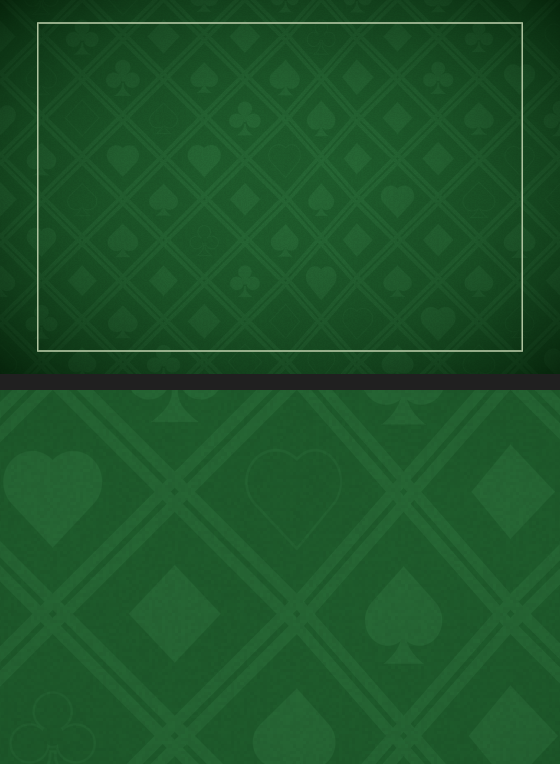
Top, the full canvas; bottom, a detail of the centre.
Write a WebGL 1 fragment shader that draws this pattern.

```glsl
precision highp float;
// Green card-table cloth: a diagonal lattice of double stripes whose diamond
// cells each hold a faint suit pip, picked, sized and filled by a hash.
// A vignette, cloth grain and a thin pale frame finish it.

uniform vec2 u_resolution;

const float STEPS = 9.19;                    // half cells per canvas height
const vec2 CELL_ORIGIN = vec2(0.7637, 0.576); // centre of one cell
const float PIP_SIZE = 0.42;                 // pip half height in half cells
const vec3 FELT = vec3(0.116, 0.352, 0.168);
const vec3 FELT_EDGE = vec3(0.025, 0.148, 0.045);
const vec3 PATTERN_TINT = vec3(0.030, 0.044, 0.034);
const vec3 FRAME = vec3(0.68, 0.76, 0.62);

float hash(vec2 p) {
  return fract(sin(dot(p, vec2(127.1, 311.7))) * 43758.5453);
}

float valueNoise(vec2 p) {
  vec2 i = floor(p), f = fract(p);
  f = f * f * (3.0 - 2.0 * f);
  return mix(mix(hash(i), hash(i + vec2(1.0, 0.0)), f.x),
             mix(hash(i + vec2(0.0, 1.0)), hash(i + 1.0), f.x), f.y);
}

float cover(float d, float aa) {
  return 1.0 - smoothstep(-aa, aa, d);
}

// Suit distances: each pip fills about -1..1 in both directions
float heartBody(vec2 p) {
  p.x = abs(p.x);
  if (p.x + p.y > 1.0) return length(p - vec2(0.25, 0.75)) - 0.3536;
  float notch = length(p - vec2(0.0, 1.0));
  float side = length(p - 0.5 * max(p.x + p.y, 0.0));
  return min(notch, side) * sign(p.x - p.y);
}

float heart(vec2 q) {
  return heartBody(vec2(q.x * 0.61, (q.y + 1.12) * 0.57)) / 0.59;
}

float diamond(vec2 q) {
  return (abs(q.x) * 1.04 + abs(q.y) * 0.98 - 1.0) * 0.7;
}

float stem(vec2 q) {
  float t = clamp((-0.45 - q.y) / 0.6, 0.0, 1.0);
  float halfWidth = 0.06 + 0.42 * t * t;
  return max((abs(q.x) - halfWidth) * 0.8, abs(q.y + 0.7) - 0.35);
}

float spade(vec2 q) {
  float body = heartBody(vec2(q.x * 0.65, (1.0 - q.y) * 0.66)) / 0.65;
  return min(body, stem(q));
}

float club(vec2 q) {
  vec2 m = vec2(abs(q.x), q.y);
  float lobes = min(length(m - vec2(0.0, 0.55)), length(m - vec2(0.52, -0.17))) - 0.43;
  float core = length(m - vec2(0.0, 0.02)) - 0.27;
  return min(min(lobes, core), stem(q));
}

float suit(vec2 q, float pick) {
  if (pick < 0.40) return spade(q);
  if (pick < 0.60) return diamond(q);
  if (pick < 0.80) return heart(q);
  return club(q);
}

// One pip, filled or drawn as a thin outline
float pip(vec2 local, vec2 id, float px) {
  float size = PIP_SIZE * mix(0.86, 1.04, hash(id + 7.3));
  float d = suit(local / size, hash(id + 2.7));
  float aa = 0.75 * px / size;
  if (hash(id + 19.1) < 0.66) return cover(d, aa);
  return 0.65 * cover(abs(d) - 0.026, aa);
}

// Two parallel stripes either side of a lattice line at distance d
float doubleStripe(float d, float px) {
  return cover(abs(d - 0.070) - 0.047, 0.6 * px);
}

// Slightly narrower cells just right of the origin column
float squeezeColumns(float x) {
  return x + 0.0273 * clamp((x - CELL_ORIGIN.x) / 0.19, 0.0, 1.0);
}

float latticePattern(vec2 p, float px) {
  vec2 g = (vec2(squeezeColumns(p.x), p.y) - CELL_ORIGIN) * STEPS;
  vec2 r = 0.5 * vec2(g.x + g.y, g.x - g.y);
  vec2 id = floor(r + 0.5);
  vec2 f = r - id;
  vec2 edge = (0.5 - abs(f)) * 1.4142;
  float stripes = max(doubleStripe(edge.x, px), doubleStripe(edge.y, px));
  return max(0.9 * stripes, pip(vec2(f.x + f.y, f.x - f.y), id, px));
}

float frameLine(vec2 p, vec2 extent, float px) {
  vec2 b = abs(p - 0.5 * extent) - (0.5 * extent - vec2(0.101, 0.0615));
  float d = length(max(b, 0.0)) + min(max(b.x, b.y), 0.0);
  return cover(abs(d) - 0.002, 0.5 * px);
}

void main() {
  vec2 p = gl_FragCoord.xy / u_resolution.y;
  vec2 extent = vec2(u_resolution.x / u_resolution.y, 1.0);
  float px = 1.0 / u_resolution.y;

  // Cloth, darkening toward the corners
  vec2 c = 2.0 * p / extent - 1.0;
  float r2 = dot(c, c);
  float shade = r2 * (0.38 + 0.067 * r2);
  vec3 color = mix(FELT, FELT_EDGE, shade);
  color += PATTERN_TINT * latticePattern(p, px * STEPS) * (1.0 - 0.6 * shade);

  // Fine grain and soft wear
  float grain = hash(floor(p * 342.0)) - 0.5;
  float wear = valueNoise(p * 9.0) + 0.5 * valueNoise(p * 90.0) - 0.75;
  color *= 1.0 + 0.055 * grain + 0.035 * wear;

  color = mix(color, FRAME, frameLine(p, extent, px));
  gl_FragColor = vec4(color, 1.0);
}
```
